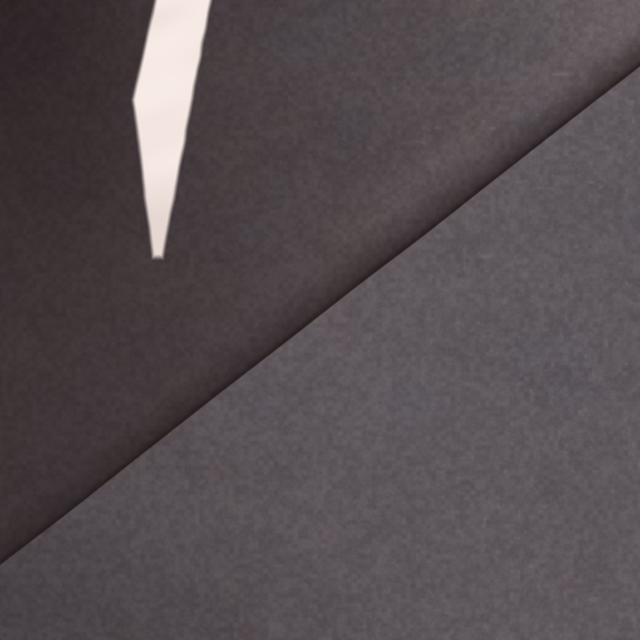
This texture is drawn by a WebGL 1 fragment shader. Its source:

```glsl
precision highp float;

uniform vec2 u_resolution;

const vec3 SHADOW_COLOR = vec3(0.190, 0.150, 0.158);
const vec3 UPPER_COLOR = vec3(0.360, 0.330, 0.343);
const vec3 LOWER_DARK = vec3(0.295, 0.268, 0.282);
const vec3 LOWER_COLOR = vec3(0.372, 0.345, 0.364);
const vec3 CREASE_COLOR = vec3(0.125, 0.095, 0.100);
const vec3 LIGHT_COLOR = vec3(0.970, 0.922, 0.903);
const vec3 LIGHT_SHADE = vec3(0.860, 0.795, 0.775);

const float SEAM_START = 0.117;
const float SEAM_SLOPE = 0.779;
const float FOLD_WIDTH = 0.034;
const float CREASE_WIDTH = 0.007;
const float LIGHT_TIP = 0.598;
const float LIGHT_BEND = 0.844;
const float LIGHT_SOFTNESS = 0.0045;
const float GRAIN_SCALE = 130.0;
const float GRAIN_STRENGTH = 0.085;
const float MOTTLE_STRENGTH = 0.030;

float hash(vec2 p) {
  vec3 q = fract(vec3(p.xyx) * 0.1031);
  q += dot(q, q.yzx + 33.33);
  return fract((q.x + q.y) * q.z);
}

float valueNoise(vec2 p) {
  vec2 cell = floor(p);
  vec2 f = fract(p);
  f = f * f * (3.0 - 2.0 * f);
  float bottom = mix(hash(cell), hash(cell + vec2(1.0, 0.0)), f.x);
  float top = mix(hash(cell + vec2(0.0, 1.0)), hash(cell + 1.0), f.x);
  return mix(bottom, top, f.y);
}

float fractalNoise(vec2 p) {
  float sum = 0.0;
  float weight = 0.5;
  for (int i = 0; i < 3; i++) {
    sum += weight * valueNoise(p);
    p = mat2(1.6, 1.2, -1.2, 1.6) * p + 17.3;
    weight *= 0.5;
  }
  return sum / 0.875;
}

float bell(float x) {
  return exp(-min(x * x, 40.0));
}

// Signed distance above the diagonal seam
float seamDistance(vec2 p) {
  float wobble = 0.003 * (valueNoise(vec2(p.x * 9.0, 4.0)) - 0.5);
  float height = p.y - SEAM_START - SEAM_SLOPE * p.x - wobble;
  return height / sqrt(1.0 + SEAM_SLOPE * SEAM_SLOPE);
}

// Coverage of the tapering patch of light
float lightPatch(vec2 p) {
  float lowerLeft = mix(0.239, 0.208, (p.y - LIGHT_TIP) / (LIGHT_BEND - LIGHT_TIP));
  float upperLeft = mix(0.208, 0.243, (p.y - LIGHT_BEND) / (1.0 - LIGHT_BEND));
  float left = max(lowerLeft, upperLeft);
  float right = 0.254 + 0.187 * (p.y - LIGHT_TIP);
  float inside = min(min(p.x - left, right - p.x), (p.y - LIGHT_TIP) * 0.7);
  inside += 0.002 * (valueNoise(p * 45.0) - 0.5);
  return smoothstep(-LIGHT_SOFTNESS, LIGHT_SOFTNESS, inside);
}

vec3 upperPanel(vec2 p, float d) {
  float brightness = 0.30 + 0.68 * smoothstep(-0.05, 1.0, p.x);
  float corner = smoothstep(0.38, 0.0, p.x) * smoothstep(0.40, 1.0, p.y);
  vec3 color = mix(SHADOW_COLOR, UPPER_COLOR, brightness - 0.32 * corner);
  color += 0.030 * smoothstep(0.65, 1.0, p.x) * smoothstep(0.65, 1.0, p.y);

  // Rounded fold falling into the crease
  float above = max(d, 0.0);
  float ridge = bell((above - 0.075) / 0.035);
  color += vec3(0.024, 0.018, 0.017) * ridge * smoothstep(0.1, 0.8, p.x);
  color = mix(color, SHADOW_COLOR, 0.68 * bell(above / FOLD_WIDTH));
  return mix(color, CREASE_COLOR, 0.75 * bell(above / CREASE_WIDTH));
}

vec3 lowerPanel(vec2 p, float d) {
  float brightness = smoothstep(-0.15, 0.75, p.x + 0.25 * p.y);
  vec3 color = mix(LOWER_DARK, LOWER_COLOR, brightness);
  color -= 0.020 * smoothstep(0.22, 0.0, p.y) * smoothstep(0.9, 0.2, p.x);
  return color + vec3(0.018, 0.010, 0.008) * bell(min(d, 0.0) / 0.012);
}

void main() {
  vec2 p = gl_FragCoord.xy / u_resolution;
  float d = seamDistance(p);
  float edge = max(0.0018, 0.8 / u_resolution.y);

  vec3 color = mix(lowerPanel(p, d), upperPanel(p, d), smoothstep(-edge, edge, d));

  // Leather grain, broad mottling and pale flecks
  float grain = fractalNoise(p * GRAIN_SCALE) - 0.5;
  float mottle = fractalNoise(p * vec2(14.0, 20.0) + 8.0) - 0.5;
  float fleck = smoothstep(0.80, 0.98, valueNoise(p * 95.0 + 31.0));
  float exposure = smoothstep(0.12, 0.36, color.g);
  color += (GRAIN_STRENGTH * grain + MOTTLE_STRENGTH * mottle) * mix(0.4, 1.0, exposure);
  color += 0.030 * fleck * exposure * smoothstep(0.1, 0.9, p.x);
  float tint = fractalNoise(p * 11.0 + 53.0) - 0.5;
  color += vec3(0.014, 0.0, -0.012) * tint;

  // Bright patch with faint bands across it
  float band = valueNoise(vec2(p.x * 12.0, p.y * 26.0 - p.x * 9.0));
  float tipShade = 0.4 * smoothstep(LIGHT_TIP, 0.76, 1.358 - p.y);
  vec3 light = mix(LIGHT_COLOR, LIGHT_SHADE, 0.45 * band * band + tipShade);
  color = mix(color, light, lightPatch(p));

  gl_FragColor = vec4(clamp(color, 0.0, 1.0), 1.0);
}
```
